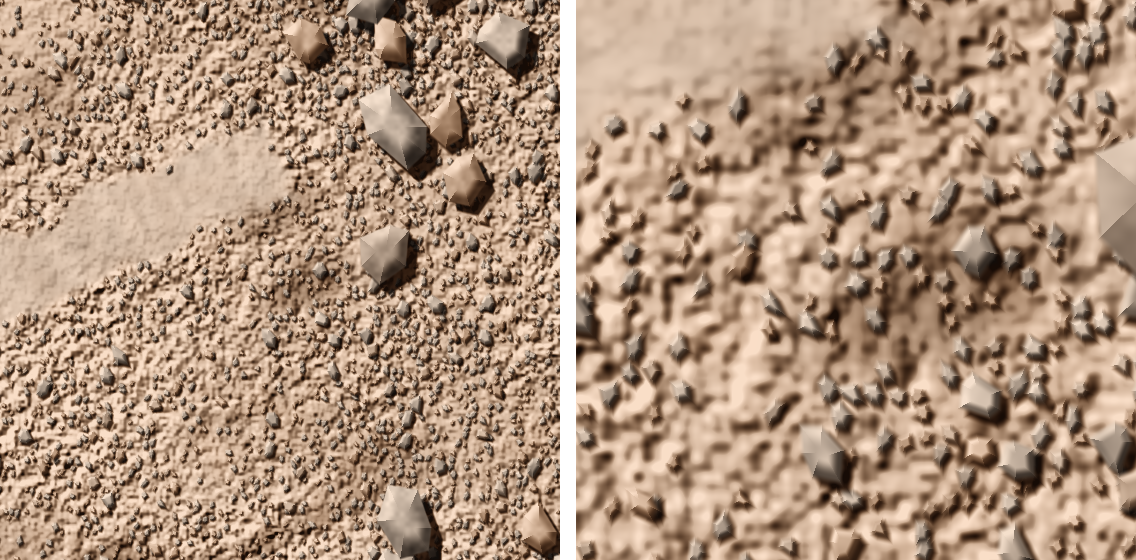
Left: the whole. Right: its middle third, enlarged.
Reproduce this texture procedurally as a WebGL 1 fragment shader.

```glsl
precision highp float;
uniform vec2 u_resolution;

#define SAND vec3(0.89, 0.77, 0.67)
#define DARKENING vec3(1.0, 1.27, 1.58)
#define STONE_TINT vec3(1.07, 0.99, 0.91)
#define LIGHT vec2(-0.68, 0.73)
#define SOFTNESS 0.0022
#define RELIEF_STEP 0.007
#define RELIEF_CONTRAST 2.3
#define SHADOW 0.78
#define SLAB_CENTRE vec2(0.2, 0.585)
#define SLAB_HALF vec2(0.31, 0.062)
#define SLAB_ANGLE 0.42
#define COLUMN_X 0.74

vec3 hash3(vec2 p) {
  vec3 q = fract(p.xyx * vec3(0.1031, 0.1030, 0.0973));
  q += dot(q, q.yxz + 33.33);
  return fract((q.xxy + q.yzz) * q.zyx);
}

float noise(vec2 p) {
  vec2 i = floor(p), f = fract(p);
  f = f * f * (3.0 - 2.0 * f);
  float low = mix(hash3(i).x, hash3(i + vec2(1.0, 0.0)).x, f.x);
  float high = mix(hash3(i + vec2(0.0, 1.0)).x, hash3(i + 1.0).x, f.x);
  return mix(low, high, f.y);
}

mat2 rotation(float a) {
  return mat2(cos(a), -sin(a), sin(a), cos(a));
}

// Coordinates along and across the slab and the ruts
vec2 slabAxes(vec2 p) {
  return rotation(SLAB_ANGLE) * (p - SLAB_CENTRE);
}

float slabMask(vec2 p) {
  vec2 q = abs(slabAxes(p)) - SLAB_HALF;
  float ragged = 0.05 * (noise(p * 14.0) - 0.5) + 0.025 * (noise(p * 45.0) - 0.5);
  return 1.0 - smoothstep(-0.015, 0.02, max(q.x, q.y) + ragged);
}

// Chance of loose stones: a column, the right rim and the top
float stoniness(vec2 p) {
  float offset = (p.x - COLUMN_X) / 0.13;
  float column = 0.62 * exp(-offset * offset);
  float rim = 0.4 * smoothstep(0.82, 1.0, p.x);
  float top = 0.4 * smoothstep(0.68, 0.85, p.y) * smoothstep(0.05, 0.25, p.x);
  return (0.25 + column + rim + top) * (0.5 + noise(p * 5.0)) * (1.0 - slabMask(p));
}

float groundHeight(vec2 p) {
  return 0.5 * noise(p * 45.0) + 0.4 * noise(p * 90.0 + 7.0) + 0.3 * noise(p * 170.0 + 19.0);
}

// Signed distance to a random convex stone, with its nearest side
float stoneDistance(vec2 q, vec2 seed, out vec2 side) {
  float d = -9.0;
  side = vec2(0.0, 1.0);
  for (int k = 0; k < 6; k++) {
    vec3 h = hash3(seed + float(k) * 17.0);
    float a = (float(k) + 0.7 * h.x) * 1.0472;
    vec2 dir = vec2(cos(a), sin(a));
    float e = dot(q, dir) - 0.7 - 0.3 * h.y;
    if (e > d) { d = e; side = dir; }
  }
  return d;
}

// Lays one size of stones and their thrown shadows over the ground
void scatter(vec2 p, float freq, float amount, float sparsity, inout float tone, inout float grey) {
  vec2 q = p * freq, cell = floor(q);
  float soft = SOFTNESS * freq, shadow = 0.0, cover = 0.0, lit = 0.0, tint = 0.0;
  for (int y = -1; y <= 1; y++) {
    for (int x = -1; x <= 1; x++) {
      vec2 c = cell + vec2(float(x), float(y));
      vec3 h = hash3(c + freq * 3.0);
      if (h.z > amount * pow(stoniness((c + 0.5) / freq), sparsity)) continue;
      vec3 shape = hash3(c + freq * 5.0 + 41.0);
      float radius = 0.27 + 0.22 * shape.x;
      mat2 turn = rotation(1.4 * (shape.y - 0.4));
      vec2 scale = radius * vec2(0.85, 1.0 + 0.45 * shape.z);
      vec2 v = q - c - 0.5 - 0.6 * (h.xy - 0.5);
      vec2 side, shadowSide;
      float d = stoneDistance(turn * v / scale, c + freq, side);
      float shadowD = stoneDistance(turn * (v + LIGHT * radius * 0.5) / scale, c + freq, shadowSide);
      shadow = max(shadow, 1.0 - smoothstep(-soft, soft * 1.5, shadowD * radius));
      float inside = 1.0 - smoothstep(-soft, soft, d * radius);
      float facing = dot(side, turn * LIGHT);
      float bevel = smoothstep(-0.5 - 0.2 * shape.z, -0.15, d);
      float face = mix(0.86 + 0.2 * (shape.y - 0.5), 0.7 + 0.4 * facing, bevel);
      lit = mix(lit, face, inside);
      tint = mix(tint, 0.75 * smoothstep(0.3, 0.7, shape.x), inside);
      cover = max(cover, inside);
    }
  }
  float grain = 0.1 * (noise(p * 110.0) - 0.5) + 0.14 * (noise(p * vec2(60.0, 25.0)) - 0.5);
  // Undo the blend with black along soft stone edges
  float share = max(cover, 0.001);
  tone = mix(tone * (1.0 - SHADOW * shadow), lit / share + grain, cover);
  grey = mix(grey, tint / share, cover);
}

void main() {
  vec2 p = gl_FragCoord.xy / u_resolution.y;
  float slab = slabMask(p);
  vec2 axes = slabAxes(p);

  // Gritty ground, lit by its slope, with long ruts
  float slope = groundHeight(p) - groundHeight(p + LIGHT * RELIEF_STEP);
  float calm = 1.0 - smoothstep(0.0, 0.45, length(p - vec2(0.0, 0.95)));
  float grit = (0.45 + 0.8 * noise(p * 6.0)) * (1.0 - 0.82 * slab) * (1.0 - 0.55 * calm);
  float ruts = smoothstep(0.58, 0.9, noise(axes * vec2(3.5, 13.0) + 5.0)) * (1.0 - slab);
  float tone = 0.94 + 0.14 * (noise(p * 4.0) - 0.5) - 0.3 * ruts;
  tone += grit * RELIEF_CONTRAST * slope * (slope < 0.0 ? 1.0 : 0.35);
  tone += slab * 0.09 * (noise(axes * vec2(70.0, 22.0)) - 0.5);
  float grey = 0.3 * slab + 0.15 * noise(p * 30.0);

  // Grains, pebbles and large stones
  scatter(p, 75.0, 0.7, 0.7, tone, grey);
  scatter(p, 34.0, 0.42, 1.3, tone, grey);
  scatter(p, 8.0, 0.6, 2.6, tone, grey);

  vec3 colour = SAND * pow(vec3(clamp(tone, 0.1, 1.1)), DARKENING);
  float luma = dot(colour, vec3(0.3, 0.59, 0.11));
  gl_FragColor = vec4(mix(colour, luma * STONE_TINT, grey), 1.0);
}
```
